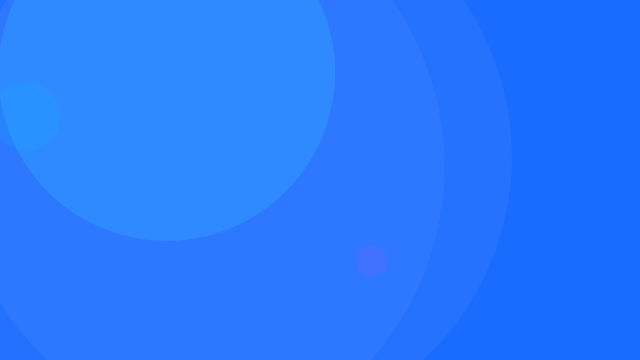
Give the GLSL for this background, as a Shadertoy shader.

```glsl
// Overlapping translucent discs on a flat, vivid blue background.

// Discs are (centre x, centre y, radius) in units of the canvas height.
const vec3 OUTER_DISC  = vec3(0.653, 0.565, 0.7685);
const vec3 INNER_DISC  = vec3(0.426, 0.537, 0.808);
const vec3 SKY_DISC    = vec3(0.463, 0.7986, 0.4676);
const vec3 CYAN_DISC   = vec3(0.072, 0.677, 0.095);
const vec3 VIOLET_DISC = vec3(1.0336, 0.2755, 0.0428);

// Tints are (red, green, blue, opacity).
const vec3 BASE_BLUE   = vec3(0.102, 0.420, 1.0);
const vec4 OUTER_TINT  = vec4(1.0, 1.0, 1.0, 0.05);
const vec4 INNER_TINT  = vec4(1.0, 1.0, 1.0, 0.04);
const vec4 SKY_TINT    = vec4(0.21, 0.75, 1.0, 0.25);
const vec4 CYAN_TINT   = vec4(0.0, 0.75, 1.0, 0.15);
const vec4 VIOLET_TINT = vec4(0.60, 0.30, 1.0, 0.19);

// Blends one disc over the colour below, with a one-pixel soft edge.
vec3 blendDisc(vec3 below, vec2 p, vec3 disc, vec4 tint) {
    float dist = length(p - disc.xy) - disc.z;
    float coverage = clamp(0.5 - dist * iResolution.y, 0.0, 1.0);
    return mix(below, tint.rgb, tint.a * coverage);
}

void mainImage(out vec4 fragColor, in vec2 fragCoord) {
    vec2 p = fragCoord / iResolution.y;
    vec3 color = BASE_BLUE;

    // Large pale discs
    color = blendDisc(color, p, OUTER_DISC, OUTER_TINT);
    color = blendDisc(color, p, INNER_DISC, INNER_TINT);

    // Coloured discs
    color = blendDisc(color, p, SKY_DISC, SKY_TINT);
    color = blendDisc(color, p, CYAN_DISC, CYAN_TINT);
    color = blendDisc(color, p, VIOLET_DISC, VIOLET_TINT);

    fragColor = vec4(color, 1.0);
}
```
